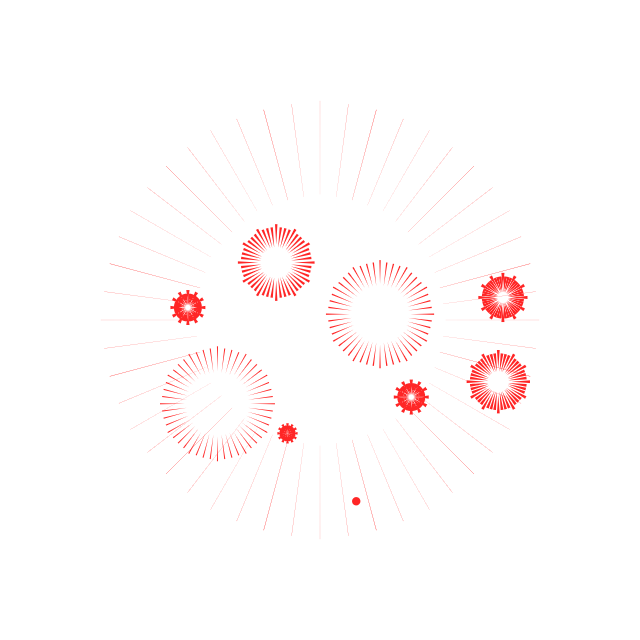
This background is drawn by a Shadertoy shader. Its source:

```glsl
// Red radial firework bursts over a faint wide ring of rays on white.

const float TAU = 6.2831853;
const float RAY_COUNT = 48.0;
const vec3 PAPER = vec3(1.0);
const vec3 RED = vec3(1.0, 0.15, 0.15);

// Share of a pixel-wide box at distance d covered by a strip of given half width.
float stripCoverage(float d, float halfWidth, float pixel) {
    float overlap = min(halfWidth, d + 0.5 * pixel) - max(-halfWidth, d - 0.5 * pixel);
    return clamp(overlap / pixel, 0.0, 1.0);
}

// One ray along the unit vector dir, widening from root to tip.
float rayCoverage(vec2 p, vec2 dir, vec2 span, vec2 widths, float pixel) {
    float along = dot(p, dir);
    float across = dir.x * p.y - dir.y * p.x;
    float t = clamp((along - span.x) / (span.y - span.x), 0.0, 1.0);
    float ends = clamp((along - span.x) / pixel + 0.5, 0.0, 1.0)
               * clamp((span.y - along) / pixel + 0.5, 0.0, 1.0);
    return ends * stripCoverage(across, 0.5 * mix(widths.x, widths.y, t), pixel);
}

// Evenly spaced rays; every fourth one is pushed outwards by jut.
// emphasis scales the widths of the leading, middle and odd rays.
float rayRing(vec2 p, vec2 span, vec2 widths, float jut, vec3 emphasis, float pixel) {
    float spacing = TAU / RAY_COUNT;
    float nearest = round(atan(p.x, p.y) / spacing);
    float coverage = 0.0;
    for (int k = -1; k <= 1; k++) {
        float index = nearest + float(k);
        float phase = mod(index, 4.0);
        float lead = 1.0 - step(0.5, phase);
        float weight = lead > 0.5 ? emphasis.x
                     : abs(phase - 2.0) < 0.5 ? emphasis.y : emphasis.z;
        float angle = index * spacing;
        vec2 dir = vec2(sin(angle), cos(angle));
        coverage = max(coverage,
            rayCoverage(p, dir, span + jut * lead, widths * weight, pixel));
    }
    return coverage;
}

// Firework whose rays grow thinner as its radius grows.
float burst(vec2 p, float inner, float radius, float pixel) {
    float spread = radius * 9.25;
    float tipWidth = min(0.25 * radius, 0.00547 * (1.0 - spread * spread));
    float jut = min(0.2 * radius, 0.9 * tipWidth + 0.00117);
    return rayRing(p, vec2(inner, radius - jut), vec2(0.0, tipWidth), jut, vec3(1.0), pixel);
}

float disc(vec2 p, float radius, float pixel) {
    return clamp((radius - length(p)) / pixel + 0.5, 0.0, 1.0);
}

void mainImage(out vec4 fragColor, in vec2 fragCoord) {
    float pixel = 1.0 / min(iResolution.x, iResolution.y);
    vec2 uv = (fragCoord - 0.5 * iResolution.xy) * pixel + 0.5;

    // Wide background ring of hairline rays
    float ring = rayRing(uv - 0.5, vec2(0.194, 0.3402), vec2(0.00012, 0.00025),
                         0.0023, vec3(0.9, 2.2, 1.2), pixel);
    vec3 color = mix(PAPER, RED, ring);

    // Bursts: centre x, centre y, inner radius, outer radius
    vec4 bursts[8] = vec4[8](
        vec4(0.4316, 0.5898, 0.0234, 0.0599),
        vec4(0.5938, 0.5091, 0.0443, 0.0845),
        vec4(0.7858, 0.5352, 0.0078, 0.0384),
        vec4(0.7786, 0.4036, 0.0156, 0.0495),
        vec4(0.2936, 0.5195, 0.0033, 0.0273),
        vec4(0.6426, 0.3796, 0.0033, 0.0273),
        vec4(0.3398, 0.3691, 0.0482, 0.0898),
        vec4(0.4492, 0.3229, -0.0026, 0.0158));
    float sparks = disc(uv - vec2(0.5566, 0.2168), 0.0065, pixel);
    for (int i = 0; i < 8; i++) {
        vec4 b = bursts[i];
        sparks = max(sparks, burst(uv - b.xy, b.z, b.w, pixel));
    }
    color = mix(color, RED, sparks);

    fragColor = vec4(color, 1.0);
}
```
